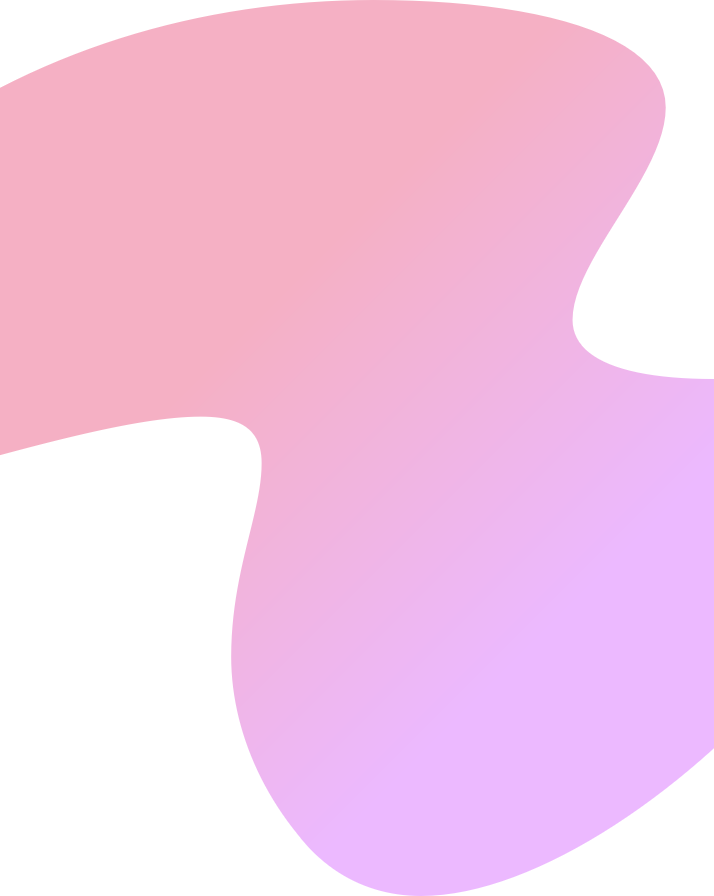
Give the GLSL for this background, as a Shadertoy shader.

```glsl
// Draws a smooth flowing blob with a diagonal pink to lilac gradient on white.

#define PINK vec3(0.961, 0.690, 0.767)
#define LILAC vec3(0.925, 0.725, 1.0)
#define PAPER vec3(1.0)
#define FADE_START 0.635
#define FADE_END 1.315
#define CURVE_STEPS 24

// State of the outline while it is traced around one point
vec2 pen;
float nearest;  // squared distance to the outline
float side;     // -1 inside, +1 outside

// Straight edge: updates the distance and the even-odd crossing test
void lineTo(vec2 p, vec2 end) {
    vec2 edge = end - pen;
    vec2 rel = p - pen;
    float along = clamp(dot(rel, edge) / max(dot(edge, edge), 1e-9), 0.0, 1.0);
    vec2 gap = rel - edge * along;
    nearest = min(nearest, dot(gap, gap));
    if ((pen.y > p.y) != (end.y > p.y)) {
        if (rel.x < edge.x * rel.y / edge.y) side = -side;
    }
    pen = end;
}

// Cubic Bezier edge, traced as short straight edges
void curveTo(vec2 p, vec2 c1, vec2 c2, vec2 end) {
    vec2 start = pen;
    for (int i = 1; i <= CURVE_STEPS; i++) {
        float t = float(i) / float(CURVE_STEPS);
        float s = 1.0 - t;
        lineTo(p, s * s * s * start + 3.0 * s * s * t * c1
                + 3.0 * s * t * t * c2 + t * t * t * end);
    }
}

// Signed distance to the blob, in canvas heights
float blobDistance(vec2 p) {
    vec2 origin = vec2(0.0, 0.902);
    pen = origin;
    nearest = 1e6;
    side = 1.0;

    // Crown and right-hand waist
    curveTo(p, vec2(0.130, 0.969), vec2(0.273, 1.0), vec2(0.417, 1.0));
    curveTo(p, vec2(0.592, 1.0), vec2(0.743, 0.964), vec2(0.743, 0.880));
    curveTo(p, vec2(0.743, 0.805), vec2(0.639, 0.711), vec2(0.639, 0.643));
    curveTo(p, vec2(0.639, 0.599), vec2(0.697, 0.577), vec2(0.797, 0.577));

    // Closure beyond the right border
    lineTo(p, vec2(0.860, 0.577));
    lineTo(p, vec2(0.860, 0.223));
    lineTo(p, vec2(0.797, 0.165));

    // Lower lobe and left-hand waist
    curveTo(p, vec2(0.690, 0.068), vec2(0.566, 0.0), vec2(0.470, 0.0));
    curveTo(p, vec2(0.417, 0.0), vec2(0.368, 0.022), vec2(0.332, 0.069));
    curveTo(p, vec2(0.284, 0.128), vec2(0.258, 0.199), vec2(0.258, 0.267));
    curveTo(p, vec2(0.258, 0.362), vec2(0.292, 0.427), vec2(0.292, 0.483));
    curveTo(p, vec2(0.292, 0.520), vec2(0.270, 0.535), vec2(0.224, 0.535));
    curveTo(p, vec2(0.169, 0.535), vec2(0.089, 0.516), vec2(0.0, 0.492));

    // Closure beyond the left border
    lineTo(p, vec2(-0.060, 0.476));
    lineTo(p, vec2(-0.060, 0.871));
    lineTo(p, origin);
    return side * sqrt(nearest);
}

void mainImage(out vec4 fragColor, in vec2 fragCoord) {
    vec2 p = fragCoord / iResolution.y;
    float pixel = 1.0 / iResolution.y;

    // Diagonal gradient from upper left to lower right
    float diagonal = p.x + 1.0 - p.y;
    float fade = clamp((diagonal - FADE_START) / (FADE_END - FADE_START), 0.0, 1.0);
    vec3 blobColor = mix(PINK, LILAC, fade);

    // Antialiased coverage
    float coverage = clamp(0.5 - blobDistance(p) / pixel, 0.0, 1.0);
    fragColor = vec4(mix(PAPER, blobColor, coverage), 1.0);
}
```
